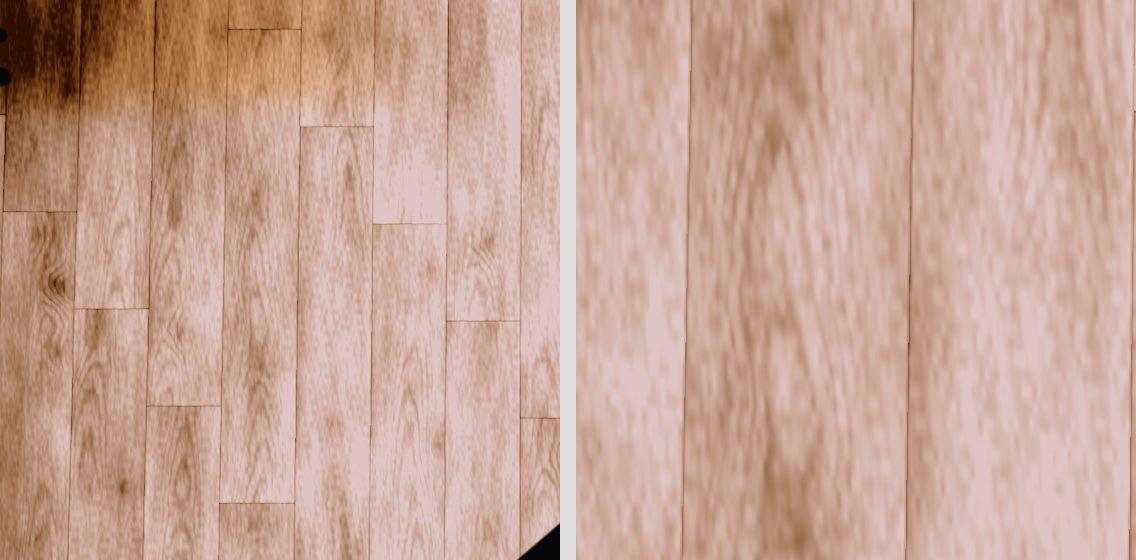
Left: the whole. Right: its middle third, enlarged.
This texture is drawn by a Shadertoy shader. Its source:

```glsl
float hash(vec2 p) {
    return fract(sin(dot(p, vec2(127.1, 311.7))) * 43758.5453);
}

float noise(vec2 p) {
    vec2 i = floor(p), f = fract(p);
    f = f * f * (3.0 - 2.0 * f);
    return mix(mix(hash(i), hash(i + vec2(1, 0)), f.x),
               mix(hash(i + vec2(0, 1)), hash(i + vec2(1, 1)), f.x), f.y);
}

float fbm(vec2 p) {
    float sum = 0.0, amp = 0.5;
    for (int i = 0; i < 4; i++) {
        sum += amp * noise(p);
        p = p * 2.03 + 17.3;
        amp *= 0.5;
    }
    return sum;
}

// Dark brown to pale pink, by tone from 0 to 1
vec3 woodColor(float tone) {
    vec3 ramp[6] = vec3[6](
        vec3(0.18, 0.06, 0.01), vec3(0.41, 0.24, 0.10), vec3(0.60, 0.42, 0.28),
        vec3(0.70, 0.54, 0.44), vec3(0.81, 0.66, 0.60), vec3(0.87, 0.77, 0.76));
    vec3 color = ramp[0];
    for (int i = 1; i < 6; i++)
        color = mix(color, ramp[i], clamp(tone * 5.0 - float(i - 1), 0.0, 1.0));
    return color;
}

// Room light: pale at the lower right, dim at the upper left
float roomLight(vec2 uv) {
    float left = 1.0 - uv.x;
    float light = 0.97 - 0.27 * left * left;
    light -= 0.48 * smoothstep(0.72, 0.95, uv.y) * (1.0 - 0.8 * uv.x);
    vec2 corner = uv - vec2(0.0, 0.9);
    return light - 0.18 * exp(-14.0 * dot(corner, corner));
}

void mainImage(out vec4 fragColor, in vec2 fragCoord) {
    vec2 uv = fragCoord / iResolution.xy;
    float px = 1.0 / iResolution.y;

    // Slightly fanned columns with staggered end joints
    float width = mix(0.1345, 0.1307, uv.y);
    float across = (uv.x - mix(0.121, 0.147, uv.y)) / width + 1.0;
    float column = floor(across);
    float along = (uv.y - 0.622 + 0.1735 * column) / 0.846;
    vec2 id = vec2(column, floor(along));
    vec2 plank = fract(vec2(across, along));
    float seed = 40.0 * hash(id + 3.7);
    vec2 grain = vec2(plank.x * 0.132, uv.y) + seed;

    // Knots darken the wood and bend the rings
    float knots = 0.0, bend = 0.0;
    for (int i = 0; i < 4; i++) {
        vec2 key = id + float(i) * 7.3;
        vec2 center = vec2(hash(key + 1.1), hash(key + 5.9));
        vec2 d = (plank - center) * vec2(0.132, 0.846);
        d.x += 0.008 * (noise(grain * 70.0) - 0.5);
        float r2 = dot(d * d, vec2(1.0, 0.5));
        float strength = hash(key + 9.2);
        knots += strength * (0.24 * exp(-9000.0 * r2) + 0.10 * exp(-900.0 * r2));
        bend += strength * 2.5 * exp(-1200.0 * r2);
    }

    // Nested arches along the heart of each plank
    float heart = plank.x - mix(0.3, 0.7, hash(id + 8.4));
    heart += 0.22 * (noise(vec2(seed, uv.y * 5.0)) - 0.5);
    float rings = 38.0 * heart * heart + 11.0 * uv.y + bend;
    rings += 2.0 * fbm(grain * vec2(30.0, 9.0));
    float figure = exp(-16.0 * heart * heart)
                 * smoothstep(0.25, 0.65, noise(vec2(seed + 9.0, uv.y * 4.0)));
    float ringLine = 0.5 + 0.5 * sin(6.2832 * rings);

    // Tone: light, plank variation, stains, figure and fibres
    float tone = roomLight(uv) + 0.07 * (hash(id + 2.3) - 0.5);
    tone -= 0.55 * (fbm(grain * vec2(22.0, 5.0)) - 0.42);
    tone -= figure * (0.04 + 0.20 * ringLine * ringLine);
    tone -= 0.16 * (noise(grain * vec2(150.0, 22.0)) - 0.5);
    tone -= 0.17 * (noise(grain * vec2(330.0, 80.0) + uv.y * 25.0) - 0.5);
    tone -= knots;

    // Worn dark patches beside the left edge of the planks
    tone -= 0.28 * exp(-plank.x * 9.0)
          * smoothstep(0.45, 0.8, noise(vec2(seed + 4.0, uv.y * 7.0)));

    // Seams
    float side = min(plank.x, 1.0 - plank.x) * width;
    float end = min(plank.y, 1.0 - plank.y) * 0.846;
    tone -= 0.26 * (1.0 - smoothstep(0.0, 0.0012 + px, side));
    tone -= 0.24 * (1.0 - smoothstep(0.0, 0.0010 + px, end));

    // Warm glow over the upper left
    vec3 color = woodColor(clamp(tone, 0.0, 1.0));
    float glow = smoothstep(0.79, 0.88, uv.y + 0.05 * fbm(uv * 8.0))
               * (1.0 - smoothstep(0.35, 0.85, uv.x));
    color *= mix(vec3(1.0), vec3(1.04, 0.95, 0.72), glow);

    // Black objects cut off by the left edge and the lower right corner
    float object = min(length(uv - vec2(0.0, 0.936)) - 0.012,
                       length(uv - vec2(0.003, 0.863)) - 0.016);
    object = min(object, 0.76 * (uv.y - 0.86 * (uv.x - 0.925)));
    color = mix(vec3(0.03, 0.025, 0.03), color, smoothstep(-px, px + 0.002, object));
    fragColor = vec4(color, 1.0);
}
```
